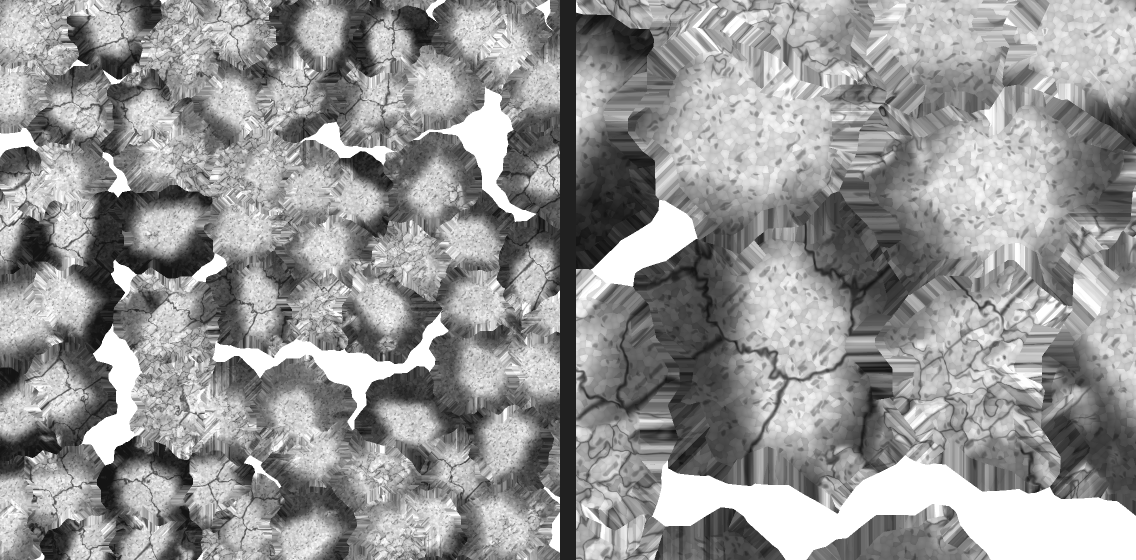
Left, the full canvas; right, a detail of the centre.
Write a Shadertoy shader that draws this texture map.

```glsl
// Grey occlusion atlas of broken rocks: faceted patches, each holding a pale
// pitted stone or rubble that sinks into shadow. Patch borders are padded with
// straight streaks, and white gaps stay open where patches fail to meet.

vec2 hash2(vec2 p) {
    p = vec2(dot(p, vec2(127.1, 311.7)), dot(p, vec2(269.5, 183.3)));
    return fract(sin(p) * 43758.55);
}

float triangleWave(float x) { return abs(fract(x) - 0.5) * 4.0 - 1.0; }

// Rounded octagon norm: gives borders with straight, chamfered runs
float facetLength(vec2 v) {
    vec2 a = abs(v);
    return mix(length(v), max(max(a.x, a.y), 0.72 * (a.x + a.y)), 0.6);
}

vec2 facetWarp(vec2 p) {
    vec2 coarse = vec2(triangleWave(p.y * 1.3 + p.x * 0.3), triangleWave(p.x * 1.2 - p.y * 0.4));
    vec2 fine = vec2(triangleWave(p.y * 3.1 - p.x), triangleWave(p.x * 2.9 + p.y * 1.1));
    return 0.07 * coarse + 0.03 * fine;
}

// Layered sines, about -1 to 1
float waves(vec2 p) {
    float sum = 0.0, amp = 0.5;
    for (int i = 0; i < 4; i++) {
        sum += amp * sin(p.x + 1.7 * sin(p.y * 0.9)) * cos(p.y + 1.3 * sin(p.x * 0.8));
        p = mat2(1.5, 1.2, -1.2, 1.5) * p + 3.1;
        amp *= 0.6;
    }
    return sum * 1.3;
}

// Cellular noise: nearest distance, gap to the second, random value of the cell
vec3 cellular(vec2 p) {
    vec2 base = floor(p);
    vec3 cell = vec3(9.0, 9.0, 0.0);
    for (int k = 0; k < 9; k++) {
        vec2 id = base + vec2(k % 3 - 1, k / 3 - 1);
        vec2 rnd = hash2(id);
        float d = length(id + rnd - p);
        if (d < cell.x) cell = vec3(d, cell.x, fract(rnd.x * 7.0 + rnd.y * 13.0));
        else cell.y = min(cell.y, d);
    }
    return vec3(cell.x, cell.y - cell.x, cell.z);
}

// Signed distance to an irregular convex stone, stretched along a random axis
float stoneDistance(vec2 v, vec2 id, vec2 rnd) {
    float turn = rnd.x * 6.28;
    v = mat2(cos(turn), -sin(turn), sin(turn), cos(turn)) * v;
    v.y *= 1.0 + 0.7 * rnd.y;
    float d = -1.0;
    for (int k = 0; k < 7; k++) {
        vec2 side = hash2(id + float(k) * 3.7);
        float a = (float(k) + 0.7 * side.x) * 0.8976;
        d = max(d, dot(v, vec2(cos(a), sin(a))) - 0.27 - 0.14 * side.y);
    }
    return d;
}

// Grey value of the rock surface inside one patch
float rockTone(vec2 p, vec2 center, vec2 id, vec2 rnd) {
    vec2 kind = hash2(id + 41.3);
    float rough = waves(p * 9.0);
    float d = stoneDistance(p - center, id, rnd) + 0.035 * rough;

    // Pale stone, a soft shoulder, then the shadow around it
    float shadow = mix(0.1, 0.6, kind.x);
    float tone = mix(0.64, shadow, smoothstep(-0.02, 0.24, d));
    tone = mix(tone, 0.83, smoothstep(0.03 + 0.08 * rnd.y, -0.07, d));
    tone += 0.07 * waves(p * 4.0 + 5.0);

    // Long cracks on some stones
    vec3 slab = cellular(p * 2.1 + 0.12 * rough);
    float crack = smoothstep(0.07, 0.0, slab.y) * step(0.55, kind.y);
    tone *= 1.0 - 0.6 * crack;

    // Chipped rubble, lit by chip and dark in the seams
    vec3 chip = cellular(p * vec2(8.0, 10.0) + 0.6 * rough);
    float rubble = 0.6 + 0.32 * chip.z - 0.2 * chip.x;
    rubble += 0.1 - 0.32 * smoothstep(0.16, 0.0, chip.y);
    float rubbleMask = smoothstep(0.1, 0.35, waves(p * 2.3 + 9.0) + kind.x - 0.75);
    tone = mix(tone, rubble, 0.8 * rubbleMask);

    // Pits and fine grain
    vec3 pit = cellular(p * 19.0 + rough);
    vec3 grain = cellular(p * 34.0);
    tone -= 0.28 * tone * smoothstep(0.32, 0.1, pit.x) * step(0.45, pit.z);
    return tone + (0.05 + 0.13 * tone) * (grain.z - 0.5) - 0.1 * tone * (grain.x - 0.45);
}

float atlasTone(vec2 p) {
    // Nearest patch and distance to its border
    vec2 w = p + facetWarp(p), base = floor(w), id = base, center = base;
    float near = 9.0, second = 9.0;
    for (int k = 0; k < 9; k++) {
        vec2 cell = base + vec2(k % 3 - 1, k / 3 - 1);
        vec2 c = cell + 0.1 + 0.8 * hash2(cell);
        float d = facetLength(w - c) + 0.16 * (hash2(cell + 8.5).x - 0.5);
        if (d < near) { second = near; near = d; id = cell; center = c; }
        else second = min(second, d);
    }
    float gap = 0.69 - near;
    if (gap < 0.0) return 1.0;
    float edge = min(0.5 * (second - near), gap);
    vec2 rnd = hash2(id + 17.0), v = w - center;

    // Padding: pull the border back along one of eight directions
    float angle = floor(atan(v.y, v.x) / 0.7854 + 0.5) * 0.7854;
    vec2 dir = vec2(cos(angle), sin(angle));
    float width = 0.09 + 0.06 * triangleWave(angle * 0.4 + rnd.x + dot(p, dir.yx));
    float pull = max(width - edge, 0.0);
    float tone = rockTone(p - dir * pull, center, id, rnd);
    if (pull > 0.0) {
        float across = dot(p, vec2(-dir.y, dir.x));
        float streak = 0.55 * hash2(vec2(floor(across * 22.0), 3.0)).x
                     + 0.45 * hash2(vec2(floor(across * 57.0), 7.0)).y - 0.5;
        tone += streak * (0.12 + 0.6 * tone);
    }
    return tone;
}

void mainImage(out vec4 fragColor, in vec2 fragCoord) {
    // Four samples per pixel smooth the hard borders
    float sum = 0.0;
    for (int k = 0; k < 4; k++) {
        vec2 offset = vec2(k % 2, k / 2) * 0.5 - 0.25;
        sum += clamp(atlasTone((fragCoord + offset) / iResolution.y * 7.6 + 3.3), 0.08, 1.0);
    }
    fragColor = vec4(vec3(sum * 0.25), 1.0);
}
```
